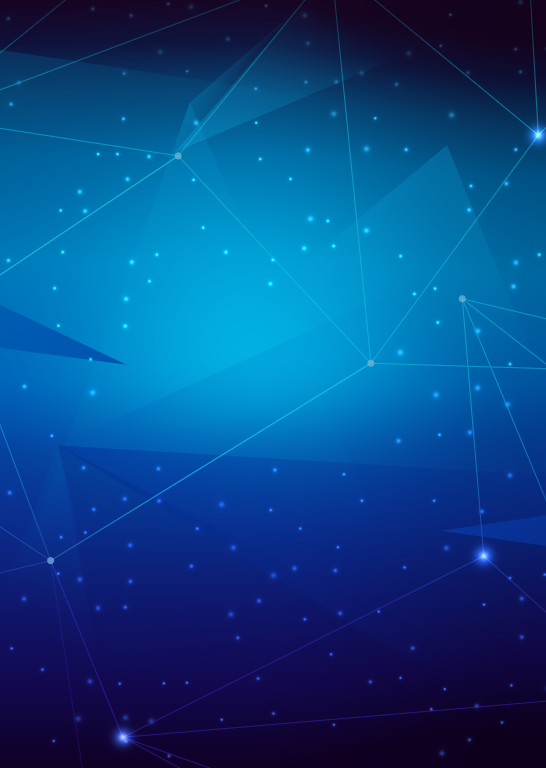
Give the GLSL for this background, as a WebGL 2 fragment shader.

```glsl
#version 300 es
precision highp float;
// A deep blue night backdrop with a cyan glow, crossed by a web of thin links.
// Layers: vertical gradient, elliptical glow, translucent triangular panes,
// hashed star field, then spokes, hub discs and flares. Height of canvas = 1.
uniform vec2 u_resolution;
out vec4 fragColor;

const float ASPECT = 0.711;
const float LINE_HALF = 0.0007;
const float HUB_RADIUS = 0.0046;
const float STAR_CELL = 0.046;
const vec2 GLOW_CENTER = vec2(0.325, 0.545);
const vec3 GLOW = vec3(0.0, 0.71, 0.90);
const vec3 CYAN = vec3(0.08, 0.80, 0.90);
const vec3 VIOLET = vec3(0.24, 0.16, 0.80);
const vec3 LIGHT = vec3(0.03, 0.62, 0.84);
const vec3 MIDBLUE = vec3(0.0, 0.36, 0.72);
const vec3 DEEP = vec3(0.01, 0.17, 0.60);
const vec3 FLARE = vec3(0.22, 0.48, 0.95);

// Hubs of the web
const vec2 A = vec2(0.232, 0.797), B = vec2(0.483, 0.527), C = vec2(0.066, 0.270);
const vec2 D = vec2(0.160, 0.040), E = vec2(0.630, 0.276), F = vec2(0.602, 0.611);
const vec2 G = vec2(0.701, 0.824);
const vec2 FAN = vec2(0.076, 0.420);

// Gradient stops from bottom to top: height, then colour
const vec4 STOPS[11] = vec4[11](
  vec4(0.00, 0.06, 0.00, 0.14), vec4(0.10, 0.07, 0.03, 0.30),
  vec4(0.20, 0.06, 0.08, 0.41), vec4(0.32, 0.04, 0.17, 0.55),
  vec4(0.42, 0.02, 0.24, 0.62), vec4(0.50, 0.00, 0.35, 0.70),
  vec4(0.66, 0.00, 0.45, 0.71), vec4(0.80, 0.00, 0.36, 0.59),
  vec4(0.88, 0.03, 0.22, 0.41), vec4(0.945, 0.06, 0.06, 0.22),
  vec4(1.00, 0.09, 0.01, 0.13));

float pixel;

vec2 hash2(vec2 p) {
  vec3 q = fract(p.xyx * vec3(0.1031, 0.1030, 0.0973));
  q += dot(q, q.yzx + 33.33);
  return fract((q.xx + q.yz) * q.zy);
}

vec3 backdrop(vec2 p) {
  float side = smoothstep(0.3, ASPECT, p.x);
  float y = 0.5 + (p.y - 0.5) * (1.0 + 0.12 * side);
  vec3 col = STOPS[0].yzw;
  for (int i = 1; i < 11; i++)
    col = mix(col, STOPS[i].yzw, clamp((y - STOPS[i - 1].x) / (STOPS[i].x - STOPS[i - 1].x), 0.0, 1.0));
  col *= 1.0 - 0.14 * side;
  vec2 d = p - GLOW_CENTER;
  d /= vec2(0.23, d.y > 0.0 ? 0.22 : 0.135);
  return mix(col, GLOW, 0.95 * exp(-dot(d, d)));
}

float cross2(vec2 a, vec2 b) { return a.x * b.y - a.y * b.x; }

// Signed distance to line ab, positive on the side of c
float inside(vec2 p, vec2 a, vec2 b, vec2 c) {
  return cross2(b - a, p - a) * sign(cross2(b - a, c - a)) / length(b - a);
}

// Triangle that is strongest at its apex and fades towards its base
void pane(inout vec3 col, vec2 p, vec2 apex, vec2 b, vec2 c, vec3 tint, float alpha) {
  float base = inside(p, b, c, apex);
  float d = min(base, min(inside(p, apex, b, c), inside(p, apex, c, b)));
  float fade = clamp(base / inside(apex, b, c, apex), 0.0, 1.0);
  col = mix(col, tint, alpha * fade * clamp(d / pixel + 0.5, 0.0, 1.0));
}

float link(vec2 p, vec2 a, vec2 b) {
  vec2 q = p - a, s = b - a;
  float d = length(q - s * clamp(dot(q, s) / dot(s, s), 0.0, 1.0));
  return clamp((LINE_HALF - d) / pixel + 0.5, 0.0, 1.0);
}

float spokes(vec2 p, vec2 hub, vec2 ends[4]) {
  float sum = 0.0;
  for (int i = 0; i < 4; i++) sum = max(sum, link(p, hub, ends[i]));
  return sum;
}

vec3 stars(vec2 p) {
  vec2 cell = floor(p / STAR_CELL);
  vec2 place = hash2(cell + 7.0), kind = hash2(cell + 61.0);
  vec2 center = (cell + 0.2 + 0.6 * place) * STAR_CELL;
  vec2 gap = (center - vec2(0.33, 0.49)) / vec2(0.22, 0.12);
  float density = 0.52 * smoothstep(0.7, 1.2, length(gap));
  float radius = mix(0.0014, 0.0034, kind.y * kind.y);
  float shine = mix(0.9, 0.35, kind.y) * (1.0 - 0.6 * smoothstep(0.82, 0.92, center.y));
  float d = length(p - center) / radius;
  vec3 tint = mix(FLARE, vec3(0.25, 0.8, 0.95), smoothstep(0.3, 0.6, p.y));
  return tint * step(kind.x, density) * shine * (exp(-d * d) + 0.15 * exp(-0.2 * d * d));
}

void main() {
  pixel = 1.0 / u_resolution.y;
  vec2 p = gl_FragCoord.xy / u_resolution * vec2(ASPECT, 1.0);
  vec3 col = backdrop(p);

  // Translucent panes
  pane(col, p, vec2(0.0, 0.935), vec2(0.5, 0.86), vec2(0.0, 0.72), vec3(0.0, 0.42, 0.62), 0.30);
  pane(col, p, vec2(0.247, 0.866), vec2(0.02, 0.24), vec2(0.5, 0.3), LIGHT, 0.20);
  pane(col, p, vec2(0.247, 0.866), vec2(0.225, 0.80), vec2(0.40, 1.0), LIGHT, 0.25);
  pane(col, p, vec2(0.228, 0.802), vec2(0.397, 1.0), vec2(0.52, 0.926), LIGHT, 0.45);
  pane(col, p, vec2(0.582, 0.811), vec2(0.344, 0.613), vec2(0.70, 0.52), LIGHT, 0.30);
  pane(col, p, vec2(0.344, 0.613), vec2(0.582, 0.811), vec2(0.53, 0.49), LIGHT, 0.25);
  pane(col, p, vec2(0.165, 0.525), vec2(-0.2, 0.698), vec2(-0.2, 0.574), vec3(0.0, 0.26, 0.65), 0.80);
  pane(col, p, vec2(0.574, 0.309), vec2(1.0, 0.371), vec2(1.0, 0.247), vec3(0.02, 0.26, 0.72), 0.65);
  pane(col, p, FAN, vec2(0.6, 0.66), vec2(0.6, 0.49), MIDBLUE, 0.22);
  pane(col, p, FAN, vec2(0.6, 0.49), vec2(0.9, 0.37), MIDBLUE, 0.28);
  pane(col, p, FAN, vec2(0.9, 0.37), vec2(0.6, 0.1), DEEP, 0.45);
  pane(col, p, FAN, vec2(0.5, 0.2), vec2(0.15, 0.1), DEEP * 0.8, 0.30);
  pane(col, p, FAN, vec2(0.0, 0.22), vec2(0.13, 0.13), MIDBLUE, 0.18);
  col += stars(p);

  // Web of links, cyan above and violet below
  float web = spokes(p, A, vec2[4](vec2(0.0, 0.642), vec2(0.397, 1.0), vec2(0.0, 0.833), B));
  web = max(web, spokes(p, B, vec2[4](vec2(0.436, 1.0), G, vec2(ASPECT, 0.520), C)));
  web = max(web, spokes(p, C, vec2[4](vec2(0.0, 0.314), vec2(0.0, 0.254), vec2(0.0, 0.447), D)));
  web = max(web, spokes(p, D, vec2[4](E, vec2(ASPECT, 0.087), vec2(0.273, 0.0), vec2(0.234, 0.0))));
  web = max(web, spokes(p, F, vec2[4](E, vec2(ASPECT, 0.585), vec2(ASPECT, 0.526), vec2(ASPECT, 0.349))));
  web = max(web, spokes(p, G, vec2[4](vec2(0.488, 1.0), vec2(0.691, 1.0), G + 0.1, G + 0.2)));
  web = max(web, max(link(p, E, vec2(ASPECT, 0.203)), 0.5 * link(p, C, vec2(0.107, 0.0))));
  web = max(web, max(link(p, vec2(0.0, 0.883), vec2(0.312, 1.0)), link(p, vec2(0.0, 0.931), vec2(0.085, 1.0))));
  float strong = max(link(p, A, vec2(0.0, 0.642)), link(p, B, C));
  vec3 thread = mix(VIOLET, CYAN, smoothstep(0.15, 0.5, p.y));
  col = mix(col, thread, 0.48 * web * (1.0 - 0.5 * smoothstep(0.85, 1.0, p.y)));
  col = mix(col, CYAN, 0.55 * strong * smoothstep(0.2, 0.4, p.y));

  // Flat hub discs and glowing flares
  vec2 discs[4] = vec2[4](A, B, C, F);
  for (int i = 0; i < 4; i++)
    col = mix(col, vec3(0.48, 0.70, 0.84), 0.72 * clamp((HUB_RADIUS - distance(p, discs[i])) / pixel + 0.5, 0.0, 1.0));
  vec2 flares[3] = vec2[3](D, E, G);
  for (int i = 0; i < 3; i++) {
    float d = distance(p, flares[i]) / 0.011;
    col += FLARE * 0.75 * exp(-d * d) + vec3(0.45, 0.40, 0.25) * exp(-6.0 * d * d);
  }
  fragColor = vec4(clamp(col, 0.0, 1.0), 1.0);
}
```
